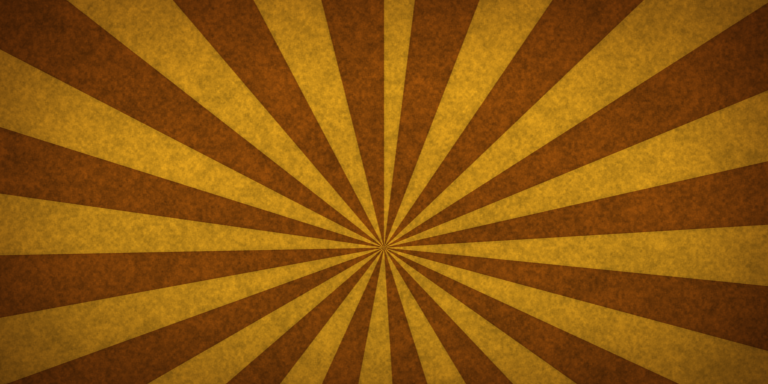
Give the GLSL for this background, as a Shadertoy shader.

```glsl
const float TAU = 6.2831853;
const float BAND_COUNT = 31.5;   // the half band closes the fan at the top
const float FAN_STRETCH = 1.25;  // vertical scale of the fan's angles
const vec2 FAN_CENTER = vec2(0.5, 0.355);

const vec3 GOLD = vec3(0.75, 0.53, 0.10);
const vec3 BROWN = vec3(0.48, 0.25, 0.04);

float hash(vec2 p) {
    vec3 q = fract(vec3(p.xyx) * 0.1031);
    q += dot(q, q.yzx + 33.33);
    return fract((q.x + q.y) * q.z);
}

float valueNoise(vec2 p) {
    vec2 cell = floor(p);
    vec2 f = fract(p);
    f = f * f * (3.0 - 2.0 * f);
    float low = mix(hash(cell), hash(cell + vec2(1.0, 0.0)), f.x);
    float high = mix(hash(cell + vec2(0.0, 1.0)), hash(cell + 1.0), f.x);
    return mix(low, high, f.y);
}

// Layered noise centred on zero
float fbm(vec2 p, int octaves) {
    float sum = 0.0;
    float weight = 0.5;
    for (int i = 0; i < octaves; i++) {
        sum += weight * (valueNoise(p) - 0.5);
        p = mat2(1.6, 1.2, -1.2, 1.6) * p + 17.3;
        weight *= 0.6;
    }
    return sum;
}

// Signed distance to the nearest ray edge, positive inside gold
float rayDistance(vec2 p, float stretch, float count) {
    vec2 q = vec2(p.x, p.y * stretch);
    float band = fract(atan(-q.x, q.y) / TAU) * count;
    float side = mod(floor(band), 2.0) * 2.0 - 1.0;
    float gap = min(abs(band - round(band)), count - band);
    return side * gap * length(q) * TAU / count;
}

// Soft darkening toward the corners and side edges
float vignette(vec2 uv) {
    vec2 d = abs(uv - vec2(0.5, 0.48)) * 2.0;
    float corner = smoothstep(0.55, 1.45, length(d));
    float sides = smoothstep(0.75, 1.05, d.x);
    return 1.0 - 0.38 * corner - 0.10 * sides;
}

// Fine speckle over broad worn patches
float paperGrain(vec2 p) {
    float patches = fbm(p * 7.0, 3);
    float mottling = fbm(p * 42.0 + 9.0, 3);
    float speckle = fbm(p * 130.0 + 31.0, 2);
    return 0.12 * patches + 0.20 * mottling + 0.34 * speckle;
}

void mainImage(out vec4 fragColor, in vec2 fragCoord) {
    vec2 uv = fragCoord / iResolution.xy;
    vec2 aspect = vec2(iResolution.x / iResolution.y, 1.0);
    float pixel = 1.0 / iResolution.y;

    // Sunburst
    vec2 fromCenter = (uv - FAN_CENTER) * aspect;
    float edge = rayDistance(fromCenter, FAN_STRETCH, BAND_COUNT);
    float gold = smoothstep(-pixel, pixel, edge);
    vec3 color = mix(BROWN, GOLD, gold);

    // Dark rim along each ray, fading into the hub
    float rim = exp(-abs(edge) / 0.006) * smoothstep(0.02, 0.2, length(fromCenter));
    color *= 1.0 - 0.10 * rim;

    // Rays above the hub are slightly lighter
    color *= mix(0.94, 1.04, smoothstep(0.1, 0.8, uv.y));

    // Worn paper and aged edges
    color *= 1.0 + paperGrain(uv * aspect) * mix(1.4, 1.0, gold);
    float shade = vignette(uv);
    color *= pow(vec3(shade), vec3(0.9, 1.1, 1.1));

    fragColor = vec4(clamp(color, 0.0, 1.0), 1.0);
}
```
